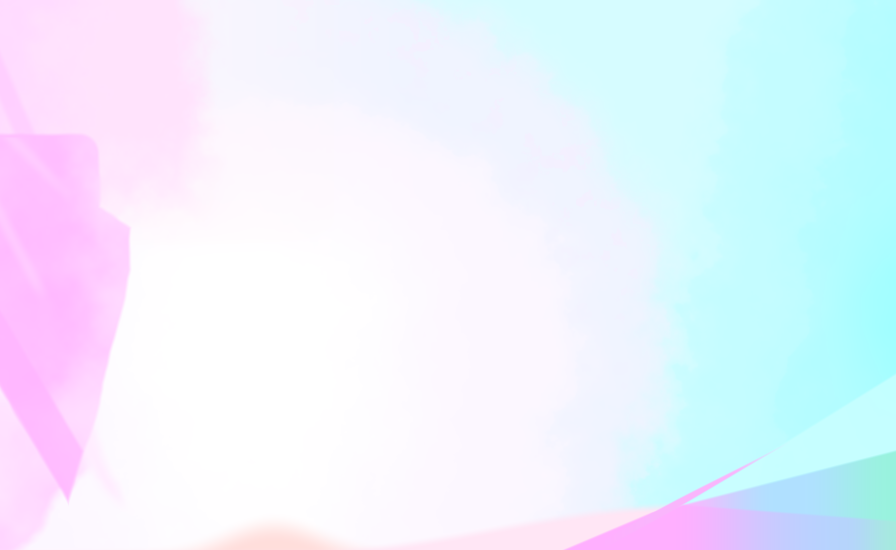
Give the GLSL for this background, as a WebGL 1 fragment shader.

```glsl
precision highp float;
// Pastel backdrop: a white glow fading through lavender to cyan on the right,
// with a translucent pink drape on the left and crossing ribbons at the bottom.
// Built from noisy distance bands, half-plane shapes and soft curves.
uniform vec2 u_resolution;

float hash(vec2 p) {
  vec3 q = fract(vec3(p.xyx) * 0.1031);
  q += dot(q, q.yzx + 33.33);
  return fract((q.x + q.y) * q.z);
}

float noise(vec2 p) {
  vec2 i = floor(p), f = fract(p);
  f = f * f * (3.0 - 2.0 * f);
  return mix(mix(hash(i), hash(i + vec2(1.0, 0.0)), f.x),
             mix(hash(i + vec2(0.0, 1.0)), hash(i + 1.0), f.x), f.y);
}

float fbm(vec2 p) {
  float sum = 0.0, amp = 0.5;
  for (int i = 0; i < 4; i++) {
    sum += amp * noise(p);
    p = p * 2.1 + 7.3;
    amp *= 0.55;
  }
  return sum;
}

// Signed distance to the line a-b, positive on its right-hand side.
float rightOf(vec2 p, vec2 a, vec2 b) {
  vec2 d = normalize(b - a);
  return d.y * (p.x - a.x) - d.x * (p.y - a.y);
}

float cover(float inside) {
  return smoothstep(-0.003, 0.003, inside);
}

// Soft ramp mixed with a crisp step, for ragged contours inside a gradient.
float band(float lo, float hi, float x) {
  float mid = 0.5 * (lo + hi);
  return mix(smoothstep(lo, hi, x), smoothstep(mid - 0.008, mid + 0.008, x), 0.25);
}

vec3 backdrop(vec2 p, float wobble) {
  float grit = fbm(p * 30.0) - 0.48;
  float ragged = wobble + 0.6 * grit;
  vec2 q = p - vec2(0.457, 0.426);
  q.y *= q.y > 0.0 ? 1.2 : 0.5;
  float d = length(q) + ragged * 0.08;
  vec3 c = mix(vec3(1.0), vec3(0.99, 0.97, 1.0), smoothstep(0.12, 0.42, d));
  float lift = length(q * vec2(1.0, 1.25)) + ragged * 0.1;
  c = mix(c, vec3(0.94, 0.955, 1.0), band(0.5, 0.69, lift));
  c = mix(c, vec3(0.84, 0.99, 1.0), band(0.68, 0.83, d));
  // Deeper cyan, brushed along a rising diagonal
  float brush = noise(vec2(p.x * 14.0 - p.y * 8.0, p.y * 3.0)) - 0.5;
  float deep = p.x - 0.2 * p.y + ragged * 0.12 + brush * 0.06;
  c = mix(c, vec3(0.77, 0.99, 1.0), band(1.08, 1.25, deep));
  c = mix(c, vec3(0.7, 0.99, 1.0), band(1.25, 1.52, deep));
  float rim = length((p - vec2(1.68, 0.42)) * vec2(1.5, 1.0)) + ragged * 0.05;
  c = mix(c, vec3(0.6, 1.0, 1.0), 0.75 * smoothstep(0.3, 0.03, rim));
  // Pink flecks gathered along the outer contours
  float fleck = smoothstep(0.1, 0.16, grit) * smoothstep(0.25, 0.65, p.y);
  c = mix(c, vec3(0.98, 0.92, 1.0), 0.4 * fleck * smoothstep(0.13, 0.0, abs(d - 0.68)));
  // Pink haze in the upper left corner
  float haze = smoothstep(0.43, 0.33, p.x + ragged * 0.1)
             * smoothstep(0.49, 0.75, p.y - p.x * 0.15 + ragged * 0.16);
  c = mix(c, vec3(1.0, 0.97, 0.99), 0.6 * smoothstep(0.8, 0.3, p.x) * band(0.52, 0.6, p.y));
  return mix(c, mix(vec3(1.0, 0.86, 1.0), vec3(1.0, 0.89, 0.99),
                    smoothstep(0.0, 0.2, p.x + ragged * 0.2)), haze);
}

vec3 drape(vec3 c, vec2 p, float wobble) {
  // Pink veil below the cloth and a streak above it
  float veil = smoothstep(-0.01, 0.01, wobble * 0.06
             - rightOf(p, vec2(0.04, 0.0), vec2(0.17, 0.16)));
  veil *= smoothstep(0.36, 0.22, p.y) * smoothstep(0.19, 0.13, p.x);
  c = mix(c, vec3(1.0, 0.86 + wobble * 0.1, 1.0), veil);
  float wisp = abs(rightOf(p, vec2(0.15, 0.2), vec2(0.22, 0.07)) + wobble * 0.04);
  c = mix(c, vec3(1.0, 0.93, 1.0), smoothstep(0.025, 0.0, wisp) * cover(0.22 - p.y)
          * smoothstep(0.06, 0.12, p.y));
  float streak = min(0.02 - abs(rightOf(p, vec2(0.0, 0.86), vec2(0.05, 0.745))), p.y - 0.74);
  c = mix(c, vec3(1.0, 0.78, 1.0), 0.6 * smoothstep(-0.004, 0.01, streak));

  vec2 box = abs(p - vec2(0.0, 0.6)) - vec2(0.145, 0.12);
  float upper = 0.035 - length(max(box, 0.0)) - min(max(box.x, box.y), 0.0);
  float lower = rightOf(p, vec2(0.16, 0.635), vec2(0.235, 0.59));
  lower = min(lower, 0.24 - p.x);
  lower = min(lower, rightOf(p, vec2(0.24, 0.51), vec2(0.2, 0.34)));
  lower = min(lower, rightOf(p, vec2(0.2, 0.34), vec2(0.135, 0.12)));
  lower = min(lower, rightOf(p, vec2(0.11, 0.11), vec2(0.0, 0.3)));
  float fade = smoothstep(0.1, 0.23, p.x + wobble * 0.1 + 0.08 * smoothstep(0.4, 0.25, p.y));
  vec3 cloth = mix(vec3(1.0, 0.74, 1.0), vec3(1.0, 0.835, 1.0), fade);
  cloth.g += wobble * 0.08;
  c = mix(c, cloth, 0.97 * smoothstep(-0.004, 0.005, max(upper, lower) + wobble * 0.014));
  // Folds: one dark band along the hem, two pale creases
  float hem = min(lower, 0.045 - abs(rightOf(p, vec2(0.13, 0.13), vec2(0.0, 0.35))));
  c = mix(c, vec3(1.0, 0.7, 1.0), 0.65 * smoothstep(-0.003, 0.006, hem));
  float crease = min(abs(rightOf(p, vec2(0.0, 0.61), vec2(0.1, 0.42))),
                     abs(rightOf(p, vec2(0.03, 0.74), vec2(0.17, 0.6))));
  return mix(c, vec3(1.0, 0.84, 1.0), 0.5 * smoothstep(0.018, 0.0, crease)
             * smoothstep(0.17, 0.06, p.x) * smoothstep(0.43, 0.5, p.y) * cover(0.75 - p.y));
}

vec3 ribbons(vec3 c, vec2 p) {
  // Peach hump and the long pale swell
  float hump = 0.064 * exp(-pow((p.x - 0.5) / 0.13, 2.0)) - p.y;
  c = mix(c, vec3(1.0, 0.87, 0.86), smoothstep(-0.006, 0.05, hump));
  float swell = 0.085 * smoothstep(0.55, 1.25, p.x) - p.y;
  c = mix(c, vec3(1.0, 0.9, 0.96), smoothstep(-0.004, 0.016, swell));
  // Pale ray opening towards the right edge
  float rayTop = rightOf(p, vec2(1.255, 0.085), vec2(1.634, 0.32));
  float rayBase = rightOf(p, vec2(1.22, 0.075), vec2(1.634, 0.18));
  c = mix(c, vec3(0.8, 1.0, 1.0), 0.75 * cover(min(rayTop, -rayBase)));
  // Magenta to blue to green sheet beneath the ray
  float sheet = min(rayBase, rightOf(p, vec2(1.03, 0.0), vec2(1.255, 0.095)));
  vec3 tint = mix(vec3(1.0, 0.71, 1.0), vec3(0.69, 0.88, 1.0), smoothstep(1.22, 1.42, p.x));
  tint = mix(tint, vec3(0.6, 0.95, 0.87), smoothstep(1.46, 1.63, p.x));
  c = mix(c, tint, cover(sheet));
  float under = 0.081 - 0.075 * (p.x - 1.255) - p.y;
  vec3 shade = mix(vec3(1.0, 0.68, 1.0), vec3(0.73, 0.81, 1.0), smoothstep(1.22, 1.52, p.x));
  shade = mix(shade, vec3(0.66, 0.91, 0.87), smoothstep(1.54, 1.64, p.x));
  c = mix(c, shade, 0.8 * cover(min(under, sheet)));
  // Thin pink thread, tapering as it rises
  float thread = abs(rightOf(p, vec2(1.2, 0.065), vec2(1.447, 0.2)));
  float width = 0.006 * smoothstep(1.42, 1.2, p.x) + 0.001;
  return mix(c, vec3(0.98, 0.71, 0.99), smoothstep(width + 0.002, width - 0.002, thread)
             * smoothstep(1.08, 1.2, p.x) * smoothstep(1.45, 1.33, p.x));
}

void main() {
  vec2 p = gl_FragCoord.xy / u_resolution * vec2(1.634, 1.0);
  float wobble = fbm(p * 9.0) - 0.5;
  gl_FragColor = vec4(ribbons(drape(backdrop(p, wobble), p, wobble), p), 1.0);
}
```
